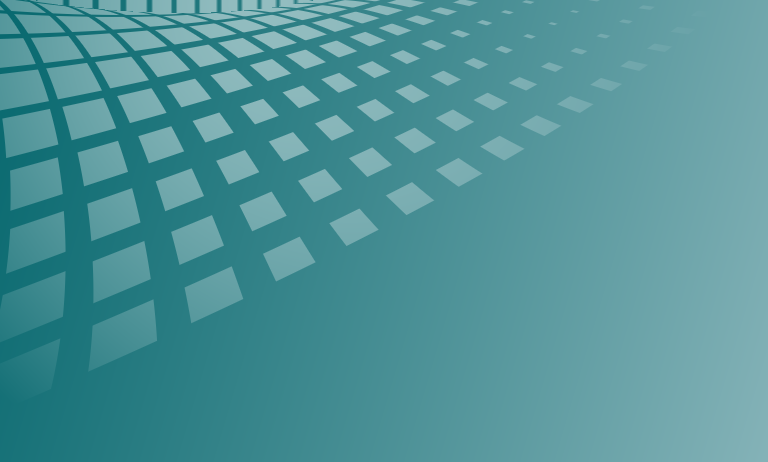
Give the GLSL for this background, as a WebGL 1 fragment shader.

```glsl
precision highp float;
uniform vec2 u_resolution;

// Canvas extent in design units, y pointing down
const vec2 SPAN = vec2(7.68, 4.62);

// Backdrop gradient
const vec3 DEEP_TEAL = vec3(0.03, 0.41, 0.435);
const vec3 PALE_TEAL = vec3(0.52, 0.70, 0.72);
const vec2 GRADIENT_AXIS = vec2(0.85, 0.15);
const float GRADIENT_CURVE = 1.1;

// Curved perspective sheet: coefficients for 1, v and v*v
const vec2 DEPTH = vec2(0.1, 0.165);
const vec3 X_START = vec3(0.171, 0.246, -0.041);
const vec3 X_STEP = vec3(1.195, -0.039, 0.0018);
const vec3 Y_START = vec3(3.80, -0.15, -0.086);
const float Y_CUBIC = 0.0057;
const vec3 Y_STEP = vec3(0.12, 0.026, -0.0071);
const vec3 Y_BEND = vec3(0.0091, -0.0021, 0.0003);
const float MAX_ROW = 10.0;

// Tile size and glow
const float BASE_SIZE = 0.52;
const float MAX_SIZE = 0.84;
const float TOP_GROWTH = 0.27;
const float LEFT_GROWTH = 0.17;
const float PINCH = 0.40;
const vec2 PINCH_CELL = vec2(12.5, 2.0);
const vec2 PINCH_SPREAD = vec2(16.0, 7.0);
const vec2 GLOW_CENTER = vec2(2.45, 0.0);
const float GLOW_RADIUS = 4.65;
const float GLOW_STRENGTH = 0.50;

vec3 powers(float v) {
  return vec3(1.0, v, v * v);
}

// Grid coordinate to canvas position
vec2 sheetPoint(vec2 g) {
  vec3 q = powers(g.y);
  float x = dot(X_START, q) + g.x * dot(X_STEP, q);
  float y = dot(Y_START, q) + Y_CUBIC * g.y * q.z
          - g.x * (dot(Y_STEP, q) + g.x * dot(Y_BEND, q));
  return vec2(x, y) / (1.0 + dot(DEPTH, g));
}

// Column that crosses a given x on row v
float columnAt(float x, float v) {
  vec3 q = powers(v);
  return (x * (1.0 + DEPTH.y * v) - dot(X_START, q))
       / (dot(X_STEP, q) - DEPTH.x * x);
}

// Canvas position to grid coordinate, by bisection on the row
vec2 gridCoord(vec2 p) {
  float low = -1.0;
  float high = MAX_ROW;
  for (int i = 0; i < 18; i++) {
    float mid = 0.5 * (low + high);
    float y = sheetPoint(vec2(columnAt(p.x, mid), mid)).y;
    if (y > p.y) low = mid;
    else high = mid;
  }
  float row = 0.5 * (low + high);
  return vec2(columnAt(p.x, row), row);
}

// Share of its cell that a tile fills along each side
float tileSize(vec2 cell) {
  vec2 d = cell - PINCH_CELL;
  float size = BASE_SIZE + TOP_GROWTH * smoothstep(2.5, 6.0, cell.y)
             + LEFT_GROWTH * (1.0 - smoothstep(0.0, 4.0, cell.x))
             - PINCH * exp(-dot(d * d, 1.0 / PINCH_SPREAD));
  return clamp(size, 0.0, MAX_SIZE);
}

// Smooth coverage of the tile under p
float tileCoverage(vec2 p, float pixel) {
  vec2 g = gridCoord(p);
  vec2 cell = floor(g + 0.5);

  // Distance across one cell, perpendicular to each pair of edges
  const float H = 0.02;
  vec2 here = sheetPoint(g);
  vec2 du = (sheetPoint(g + vec2(H, 0.0)) - here) / H;
  vec2 dv = (sheetPoint(g + vec2(0.0, H)) - here) / H;
  float area = abs(du.x * dv.y - du.y * dv.x);
  vec2 pitch = area / max(vec2(length(dv), length(du)), 1e-4);

  vec2 inset = (0.5 * tileSize(cell) - abs(g - cell)) * pitch;
  vec2 cover = clamp(0.5 + inset / pixel, 0.0, 1.0);
  return cover.x * cover.y * step(-0.5, cell.y);
}

void main() {
  vec2 uv = gl_FragCoord.xy / u_resolution;
  uv.y = 1.0 - uv.y;
  vec2 p = uv * SPAN;

  // Backdrop
  float shade = pow(dot(uv, GRADIENT_AXIS), GRADIENT_CURVE);
  vec3 color = mix(DEEP_TEAL, PALE_TEAL, shade);

  // Translucent tiles fading away from the glow
  float reach = min(length(p - GLOW_CENTER) / GLOW_RADIUS, 1.0);
  float glow = GLOW_STRENGTH * (1.0 - pow(reach, 1.5));
  float cover = tileCoverage(p, SPAN.y / u_resolution.y);
  color = mix(color, vec3(1.0), glow * cover);

  gl_FragColor = vec4(color, 1.0);
}
```
